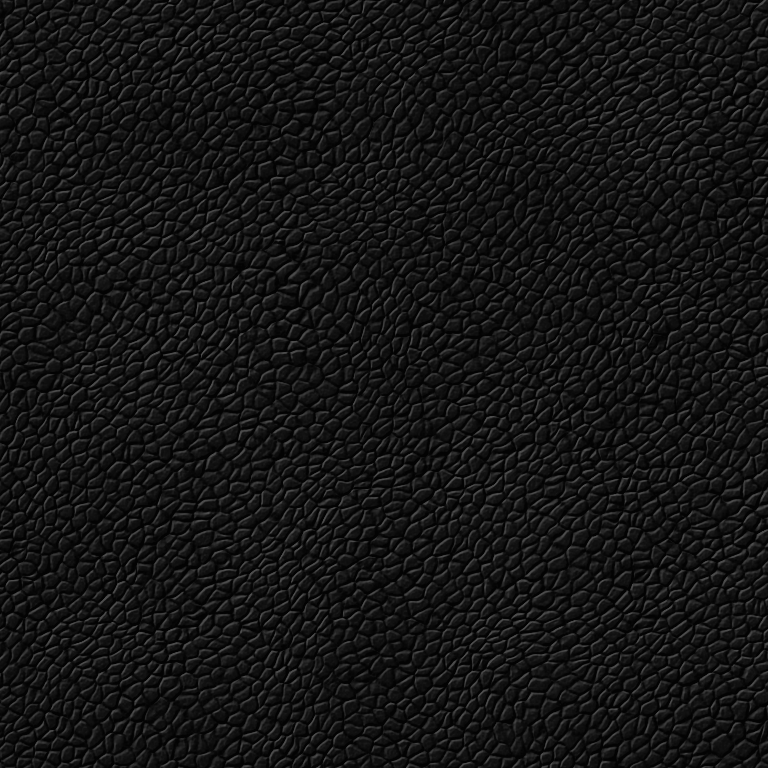
This texture is drawn by a Shadertoy shader. Its source:

```glsl
// Black pebbled leather: slanted domed grains, creases and fine pores in raking light.

float hash(vec2 p) {
    return fract(sin(dot(p, vec2(127.1, 311.7))) * 43758.5453);
}

vec2 hash2(vec2 p) {
    return vec2(hash(p), hash(p + 57.3));
}

float noise(vec2 p) {
    vec2 i = floor(p), f = fract(p);
    f = f * f * (3.0 - 2.0 * f);
    return mix(mix(hash(i), hash(i + vec2(1, 0)), f.x),
               mix(hash(i + vec2(0, 1)), hash(i + vec2(1, 1)), f.x), f.y);
}

// Distances to the nearest and second nearest grain centre
vec2 grainDistances(vec2 p) {
    vec2 cell = floor(p), f = fract(p);
    vec2 nearest = vec2(9.0);
    for (int y = -1; y <= 1; y++) {
        for (int x = -1; x <= 1; x++) {
            vec2 offset = vec2(x, y);
            vec2 centre = offset + 0.1 + 0.8 * hash2(cell + offset);
            float d = length(centre - f);
            nearest = d < nearest.x ? vec2(d, nearest.x)
                                    : vec2(nearest.x, min(nearest.y, d));
        }
    }
    return nearest;
}

float leatherHeight(vec2 uv) {
    // Wavering grain direction, rising to the right
    vec2 bend = vec2(noise(uv * 9.0), noise(uv * 9.0 + 31.0));
    vec2 ripple = vec2(noise(uv * 75.0), noise(uv * 75.0 + 17.0));
    vec2 p = uv + 0.025 * bend + 0.006 * ripple;
    vec2 q = vec2(dot(p, vec2(0.75, 0.66)), dot(p, vec2(-0.66, 0.75))) * vec2(49.0, 70.0);

    // Rounded grains between creases of uneven depth
    vec2 d = grainDistances(q);
    float depth = 0.55 + 0.55 * noise(q * 0.8 + 40.0);
    float height = depth * (smoothstep(0.0, 0.42, d.y - d.x) - 1.0) - 0.6 * d.x * d.x;

    // Slanted wrinkles and pores
    height += 0.28 * noise(q * vec2(1.6, 3.5));
    return height + 0.24 * noise(uv * 330.0);
}

void mainImage(out vec4 fragColor, in vec2 fragCoord) {
    vec2 uv = fragCoord / iResolution.y;

    // Slope facing a light at the upper left
    vec2 toLight = 0.0012 * vec2(-0.6, 0.8);
    float lit = leatherHeight(uv - toLight) - leatherHeight(uv + toLight);
    float height = leatherHeight(uv);

    // Dark body, shaded creases, and a sheen on the lit rims
    float shade = 0.058 + 0.035 * height;
    shade += 0.27 * max(lit, 0.0) + 0.07 * min(lit, 0.0);
    shade += 0.025 * (noise(uv * 480.0 + 9.0) - 0.5);
    shade *= 0.9 + 0.2 * noise(uv * 6.0);

    fragColor = vec4(vec3(clamp(shade, 0.012, 0.3)), 1.0);
}
```
